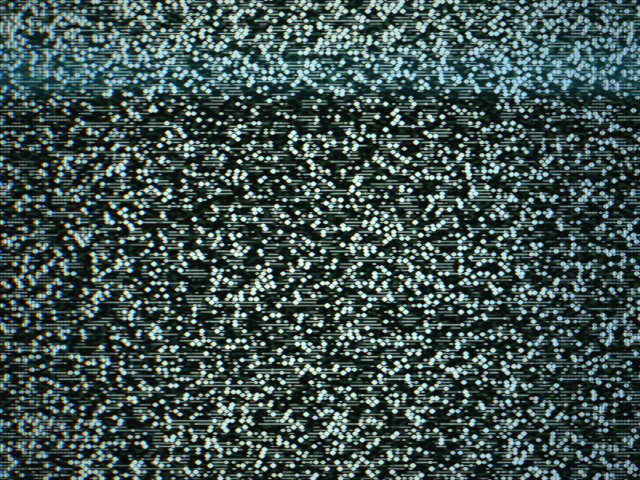
Reproduce this texture procedurally as a Shadertoy shader.

```glsl
const float ROWS = 150.0;      // scanlines per canvas height
const float CELL = 2.2;        // spacing of dots along a scanline, in rows
const vec3 BLACK = vec3(0.025, 0.058, 0.042);
const vec3 DARK_GREEN = vec3(0.13, 0.27, 0.19);
const vec3 BLUE_HAZE = vec3(0.03, 0.12, 0.15);
const vec3 WARM_WHITE = vec3(0.90, 0.98, 0.88);
const vec3 COOL_WHITE = vec3(0.68, 0.88, 0.96);

float hash(vec2 p) {
    vec3 q = fract(p.xyx * vec3(0.1031, 0.1030, 0.0973));
    q += dot(q, q.yzx + 33.33);
    return fract((q.x + q.y) * q.z);
}

vec2 gradient(vec2 cell) {
    float angle = 6.2832 * hash(cell + 17.0);
    return vec2(cos(angle), sin(angle));
}

float gradientNoise(vec2 p) {
    vec2 i = floor(p), f = p - i;
    vec2 u = f * f * f * (f * (f * 6.0 - 15.0) + 10.0);
    vec2 e = vec2(1.0, 0.0);
    float low = mix(dot(gradient(i), f), dot(gradient(i + e), f - e), u.x);
    float high = mix(dot(gradient(i + e.yx), f - e.yx),
                     dot(gradient(i + 1.0), f - 1.0), u.x);
    return mix(low, high, u.y);
}

// Rounded diamond; the three channels are displaced sideways
vec3 diamond(vec3 dx, float dy, vec2 size) {
    vec3 d = pow(abs(dx) / size.x, vec3(1.4)) + pow(abs(dy) / size.y, 1.4);
    return 1.0 - smoothstep(0.3, 1.2, d);
}

// Bright specks: strong ones bloom taller, weak ones stay thin dashes
vec3 specks(vec2 p, vec3 shift, float density) {
    vec3 light = vec3(0.0);
    for (int j = -1; j <= 1; j++) {
        float row = floor(p.y) + float(j);
        float slide = CELL * hash(vec2(row, 5.0));
        float column = floor((p.x + slide) / CELL);
        for (int i = -1; i <= 1; i++) {
            vec2 id = vec2(column + float(i), row);
            float x = (id.x + 0.5) * CELL - slide + 1.1 * (hash(id + 71.0) - 0.5);
            float cluster = gradientNoise(vec2(x / 4.5, row / 3.5) + 40.0);
            float power = smoothstep(0.54, 0.98, hash(id) + 0.3 * cluster + density);
            vec2 size = mix(vec2(0.75, 0.3), vec2(1.22, 1.0), power);
            vec3 tint = 1.0 + 0.14 * (hash(id + 131.0) - 0.5) * vec3(1.0, 0.0, -1.0);
            float glow = smoothstep(0.0, 0.12, power) * mix(0.55, 1.05, power);
            light = max(light, glow * tint * diamond(p.x - x + shift, p.y - row - 0.5, size));
        }
    }
    return light;
}

// Thin horizontal lines, gathered in small stacks of neighbouring rows
float streaks(vec2 p, float density) {
    float row = floor(p.y);
    float dy = p.y - row - 0.5;
    float n = gradientNoise(vec2(p.x / 6.0 + 0.5 * hash(vec2(row, 9.0)), row * 0.43));
    float strength = smoothstep(0.04, 0.2, n + 0.5 * density);
    return strength * exp(-13.0 * dy * dy) * mix(0.45, 0.72, hash(vec2(row, 23.0)));
}

void mainImage(out vec4 fragColor, in vec2 fragCoord) {
    vec2 uv = fragCoord / iResolution.xy;
    vec2 p = fragCoord / iResolution.y * ROWS;

    // Broad regions of the screen
    float wobble = 0.02 * gradientNoise(uv * vec2(5.0, 2.0));
    float band = smoothstep(0.79, 0.86, uv.y + wobble);
    float seam = smoothstep(0.77, 0.83, uv.y) * (1.0 - smoothstep(0.84, 0.95, uv.y));
    float side = smoothstep(0.2, 0.5, abs(uv.x - 0.5));
    float left = 1.0 - smoothstep(0.0, 0.45, uv.x);
    float foot = 1.0 - smoothstep(0.0, 0.25, uv.y);
    float shade = smoothstep(0.66, 0.76, uv.y) * (1.0 - band);
    float density = 0.15 * band + 0.04 * foot - 0.06 * shade;

    // Dim green grain between the lines
    float grain = smoothstep(-0.1, 0.45, gradientNoise(p * vec2(0.45, 0.8) + 90.0));
    vec3 color = mix(BLACK, DARK_GREEN, grain * (0.6 + 0.3 * band));
    color += BLUE_HAZE * (seam + 0.4 * band) * (0.6 + 0.4 * side);

    // Beam light with colour fringes and a fine mask near the sides
    vec3 shift = vec3(1.0, 0.0, -1.0) * (0.13 + 0.3 * left);
    vec3 light = max(specks(p, shift, density), vec3(streaks(p, density)));
    float mask = 1.0 - 0.3 * side * (0.5 + 0.5 * cos(6.2832 * p.x / 1.1));
    float cool = clamp(0.3 + 0.6 * smoothstep(0.5, 1.0, uv.x) + 0.25 * left + 0.4 * seam, 0.0, 1.0);
    vec3 white = mix(WARM_WHITE, COOL_WHITE, cool);
    color = mix(color, white, clamp(light * mask, 0.0, 1.0));

    // Soft darkening toward the corners
    vec2 c = uv - 0.5;
    color *= 1.06 - 0.5 * dot(c, c);
    fragColor = vec4(clamp(color, 0.0, 1.0), 1.0);
}
```
